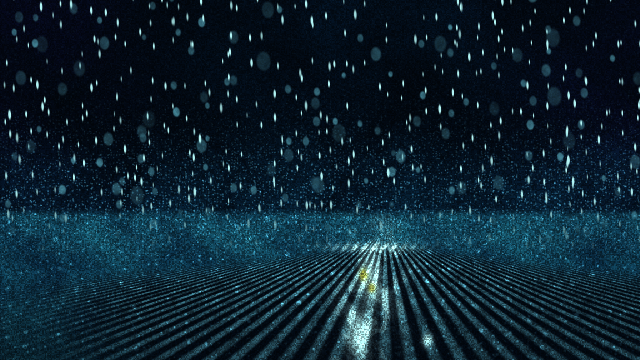
Write a Shadertoy shader that draws this background.

```glsl
#define HORIZON 0.41
#define VANISH vec2(1.07, 0.37)
#define GROOVE_WIDTH 0.19
#define STREAK_SIZE vec2(0.0026, 0.0085)
#define GRAIN 0.75
#define NIGHT vec3(0.005, 0.026, 0.055)
#define DEEP_BLUE vec3(0.015, 0.095, 0.175)
#define TEAL vec3(0.065, 0.270, 0.345)
#define WET_STEEL vec3(0.270, 0.530, 0.600)
#define ICE vec3(0.700, 0.960, 0.960)
#define AMBER vec3(0.650, 0.650, 0.150)

const float TAU = 6.2831853;

float hash(vec2 p) {
    vec3 q = fract(p.xyx * vec3(0.1031, 0.1030, 0.0973));
    q += dot(q, q.yzx + 33.33);
    return fract((q.x + q.y) * q.z);
}

// Cloudy variation from warped, layered sines
float clouds(vec2 p) {
    float sum = 0.0, gain = 0.5;
    for (int i = 0; i < 5; i++) {
        p += 0.6 * sin(p.yx * 1.3 + float(i));
        sum += gain * sin(p.x) * sin(p.y);
        p = mat2(1.6, 1.2, -1.2, 1.6) * p;
        gain *= 0.6;
    }
    return clamp(0.5 + 0.7 * sum, 0.0, 1.0);
}

// One scattered ellipse per cell, columns shifted to hide the grid
float drops(vec2 p, float cell, vec2 radius, float density, float seed) {
    vec2 grid = p / cell;
    grid.y += 7.0 * hash(vec2(floor(grid.x), seed));
    vec2 id = floor(grid) + seed * 17.0;
    float size = mix(0.65, 1.2, hash(id + 5.3));
    vec2 centre = 0.25 + 0.5 * vec2(hash(id + 1.7), hash(id + 9.1));
    vec2 offset = (fract(grid) - centre) * cell;
    offset.x += 0.04 * offset.y;
    float d = (length(offset / (radius * size)) - 1.0) * radius.x * size;
    float edge = 0.6 / iResolution.y + 0.12 * radius.x;
    float present = step(hash(id + 3.9), density);
    return present * smoothstep(edge, -edge, d) * mix(0.45, 1.0, hash(id + 6.4));
}

float glow(vec2 p, vec2 centre, vec2 radius) {
    vec2 d = (p - centre) / radius;
    return exp(-dot(d, d));
}

vec3 nightSky(vec2 p) {
    float cloud = clouds(p * 7.0);
    vec3 col = mix(NIGHT, DEEP_BLUE, 0.6 * cloud * glow(p, vec2(1.05, 0.95), vec2(0.5, 0.4)));
    col += vec3(0.012, 0.0, 0.04) * smoothstep(0.3, 0.9, abs(p.x - 0.89)) * cloud;
    float mist = smoothstep(0.7, HORIZON, p.y);
    return mix(col, mix(DEEP_BLUE, TEAL, 0.25 * cloud), mist * (0.2 + 0.75 * cloud));
}

vec3 grooveFloor(vec2 p) {
    float depth = max(VANISH.y - p.y, 0.004);
    float lane = (p.x - VANISH.x) / (depth * GROOVE_WIDTH);
    float spread = (1.0 + abs(p.x - VANISH.x) / depth) / (iResolution.y * depth * GROOVE_WIDTH);
    float contrast = smoothstep(0.03, 0.08, depth) * (1.0 - smoothstep(0.3, 0.9, spread));
    contrast *= 1.0 - 0.85 * smoothstep(0.5, 0.1, p.x + 0.5 * p.y);
    float ridge = smoothstep(0.2, 0.95, 0.5 + 0.5 * cos(TAU * lane));
    float cloud = clouds(p * 16.0);

    // Ridges shine unevenly, most around the middle distance
    float sheen = 0.45 + 0.45 * glow(p, vec2(0.95, 0.25), vec2(0.65, 0.16));
    float wet = clouds(vec2(floor(lane + 0.5) * 3.1, 2.5 / (depth + 0.05)));
    float glisten = clouds(p * 70.0);
    vec3 ridges = mix(NIGHT, WET_STEEL, ridge * sheen * (0.25 + 0.6 * wet + 0.45 * glisten));
    vec3 haze = mix(DEEP_BLUE, TEAL, 0.2 + 0.75 * cloud + 0.35 * glow(p, vec2(0.9, 0.36), vec2(0.8, 0.07)));
    haze *= mix(0.6, 1.0, smoothstep(0.0, 0.25, p.y));
    vec3 col = mix(haze, ridges, contrast * 0.95);

    // Reflected light running toward the viewer
    float axis = mix(0.995, 1.055, p.y / 0.32);
    float column = glow(p, vec2(axis, 0.17), vec2(0.075, 0.17));
    float broken = smoothstep(0.35, 0.7, clouds(p * vec2(45.0, 30.0)));
    float shine = column * (0.1 + 0.85 * broken) * (0.25 + 0.75 * ridge);
    shine += 0.85 * glow(p, vec2(0.995, 0.075), vec2(0.026, 0.05));
    shine += 0.5 * glow(p, vec2(1.03, 0.21), vec2(0.024, 0.06));
    shine += glow(p, vec2(1.188, 0.055), vec2(0.012, 0.016));
    float dashes = smoothstep(-0.5, 0.6, sin(TAU * (p.x - 0.8 * p.y) / 0.027));
    shine += (0.25 + 0.75 * dashes) * glow(p, vec2(1.035, 0.313), vec2(0.1, 0.011));
    col = mix(col, ICE, clamp(shine, 0.0, 0.95));
    float warm = glow(p, vec2(1.011, 0.236), vec2(0.011, 0.016)) + glow(p, vec2(1.033, 0.2), vec2(0.009, 0.012));
    col = mix(col, AMBER, clamp(warm, 0.0, 0.7));

    // Splashes catching the light on the metal
    float beads = drops(p, 0.017, vec2(0.003), 0.4, 21.0) + drops(p, 0.045, vec2(0.006), 0.35, 22.0);
    return col + WET_STEEL * beads * (0.15 + 0.75 * ridge * sheen);
}

void mainImage(out vec4 fragColor, in vec2 fragCoord) {
    vec2 p = fragCoord / iResolution.y;
    float ground = smoothstep(HORIZON + 0.015, HORIZON - 0.015, p.y);
    vec3 col = mix(nightSky(p), grooveFloor(p), ground);

    // Fine spray thickens around the horizon
    float spray = 0.08 + 0.92 * exp(-pow((p.y - 0.45) / 0.16, 2.0));
    float specks = drops(p, 0.008, vec2(0.0019), 0.4, 1.0) + drops(p, 0.013, vec2(0.0024), 0.45, 2.0);
    col += WET_STEEL * specks * spray * 0.6;
    float grain = hash(floor(p * 288.0)) - 0.5;
    col *= 1.0 + GRAIN * grain;

    // Soft drops far out of focus, then sharp falling streaks
    float air = smoothstep(0.26, 0.5, p.y);
    for (int i = 0; i < 3; i++) {
        float layer = float(i);
        float blur = drops(p, 0.075 + 0.045 * layer, vec2(0.0085, 0.0115) * (1.0 + 0.45 * layer), 0.36, 4.0 + layer);
        float mottled = 0.75 + 0.4 * clouds(p * 120.0);
        col = mix(col, WET_STEEL, blur * air * mottled * (0.85 - 0.25 * layer));
        float streak = drops(p, 0.05 + 0.012 * layer, STREAK_SIZE * (0.8 + 0.2 * layer), 0.4, 11.0 + layer);
        col = mix(col, ICE, min(1.5 * streak, 1.0) * air);
    }
    fragColor = vec4(clamp(col, 0.0, 1.0), 1.0);
}
```
